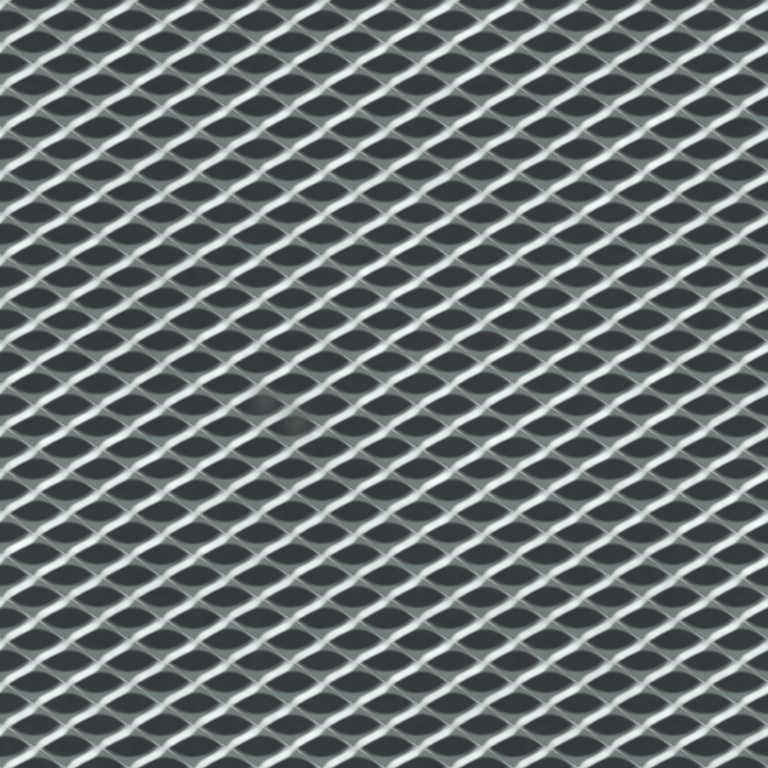
A WebGL 1 fragment shader for this texture:

```glsl
precision highp float;
// Expanded steel mesh: a staggered 12 by 18 lattice of lens-shaped openings.
// Rotated lattice axes separate the strands; rising strands catch a white
// highlight, falling strands stay grey, and noise adds slight wear.

uniform vec2 u_resolution;

const vec2 REPEATS = vec2(12.0, 18.0);
const vec2 PHASE = vec2(-0.56, 0.02);
const float SOFT = 0.045;

const vec3 DARK = vec3(0.215, 0.227, 0.235);
const vec3 SHADE = vec3(0.35, 0.37, 0.37);
const vec3 MID = vec3(0.45, 0.49, 0.48);
const vec3 LIGHT = vec3(0.60, 0.64, 0.63);
const vec3 PALE = vec3(0.73, 0.76, 0.76);
const vec3 WHITE = vec3(0.92, 0.95, 0.95);

float hash(vec2 p) {
  p = fract(p * vec2(0.1031, 0.1137));
  p += dot(p, p.yx + 33.33);
  return fract((p.x + p.y) * p.x * 7.31);
}

float noise(vec2 p) {
  vec2 i = floor(p);
  vec2 f = fract(p);
  f = f * f * (3.0 - 2.0 * f);
  return mix(mix(hash(i), hash(i + vec2(1.0, 0.0)), f.x),
             mix(hash(i + vec2(0.0, 1.0)), hash(i + vec2(1.0, 1.0)), f.x), f.y);
}

// Coverage of the region where d is negative
float fill(float d, float soft) {
  return 1.0 - smoothstep(-soft, soft, d);
}

// Signed height above a pointed lens with the given half extents
float lens(vec2 q, vec2 size) {
  float t = q.x / size.x;
  return abs(q.y) - size.y * (1.0 - t * t);
}

float smudge(vec2 uv, vec2 centre, float radius) {
  vec2 d = (uv - centre) / radius;
  return exp(-dot(d, d));
}

// Grey sheet: lighter at the joints, dimmer along the falling strands
vec3 sheetColor(vec2 q) {
  float joint = smoothstep(0.18, 0.44, abs(q.x));
  vec3 color = mix(MID, LIGHT, joint);
  return mix(color, PALE, 0.35 * smoothstep(0.40, 0.50, abs(q.x)));
}

// Opening with a bevel along its lower rim and a dark core
vec3 addOpening(vec3 color, vec2 q, float size) {
  q.y -= 0.07 * q.x;
  vec3 bevel = mix(MID, SHADE, smoothstep(-0.27, -0.12, q.y));
  color = mix(color, bevel, fill(lens(q, vec2(0.40, 0.285) * size), SOFT));
  vec2 coreQ = q - vec2(-0.01, 0.03);
  return mix(color, DARK, fill(lens(coreQ, vec2(0.375, 0.235) * size), SOFT));
}

// Tapered glint on a rising strand; across and along run within the strand
vec3 addGlint(vec3 color, float across, float along, float strength) {
  float d = abs(across - 0.02 - 0.025 * sin(6.2832 * along));
  float taper = smoothstep(0.22, 0.50, abs(along));
  float halfWidth = 0.085 - 0.035 * taper;
  color = mix(color, PALE, 0.8 * fill(d - halfWidth - 0.035, 0.05));
  float core = fill(d - halfWidth, 0.045) * (1.0 - 0.5 * taper);
  return mix(color, WHITE, core * strength);
}

void main() {
  vec2 uv = gl_FragCoord.xy / u_resolution;
  vec2 p = uv * REPEATS + PHASE;
  p += 0.025 * (vec2(noise(p * 1.3), noise(p * 1.3 + 41.0)) - 0.5);

  // Lattice axes: x crosses rising strands, y crosses falling ones
  vec2 axes = vec2(p.x - p.y, p.x + p.y);
  vec2 id = floor(axes + 0.5);
  vec2 a = axes - id;
  vec2 q = 0.5 * vec2(a.x + a.y, a.y - a.x);

  vec3 color = sheetColor(q);
  color = addOpening(color, q, 0.97 + 0.06 * hash(id + 60.0));

  vec2 strand = vec2(floor(axes.x), id.y);
  float across = fract(axes.x) - 0.5;
  float strength = 0.85 + 0.15 * hash(strand + 80.0);
  color = addGlint(color, across, a.y, strength);

  // Small shadow where each glint dips into a joint
  vec2 notch = vec2(across - 0.15, a.y + 0.36) / vec2(0.06, 0.07);
  color = mix(color, DARK, 0.45 * exp(-dot(notch, notch)));

  // Fine grain, broad tonal drift and two dusty openings
  color *= 0.97 + 0.06 * noise(p * 7.0);
  color *= 0.98 + 0.04 * noise(uv * 5.0 + 9.0);
  float dust = smudge(uv, vec2(0.345, 0.477), 0.016)
             + smudge(uv, vec2(0.387, 0.449), 0.018);
  color = mix(color, SHADE, 0.6 * min(dust, 1.0));
  gl_FragColor = vec4(color, 1.0);
}
```
